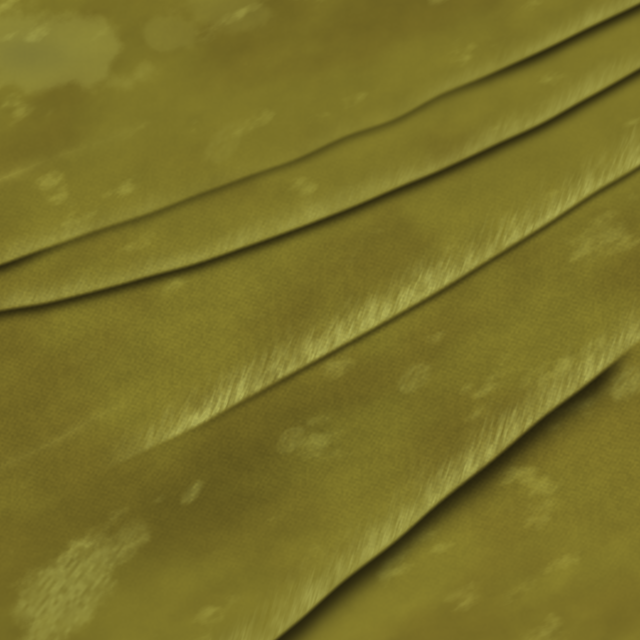
A Shadertoy shader for this texture:

```glsl
// Olive velvet lying in four diagonal folds.
// Each fold is a parabola with a fibrous bright rim above it and a soft shadow below;
// layered value noise adds the crushed pile, scattered sheen and fine weave.

float hash(vec2 p) {
    return fract(sin(dot(p, vec2(127.1, 311.7))) * 43758.5453);
}

float noise(vec2 p) {
    vec2 i = floor(p), f = fract(p);
    f = f * f * (3.0 - 2.0 * f);
    return mix(mix(hash(i), hash(i + vec2(1, 0)), f.x),
               mix(hash(i + vec2(0, 1)), hash(i + vec2(1, 1)), f.x), f.y);
}

float fbm(vec2 p) {
    float sum = 0.0, gain = 0.5;
    for (int i = 0; i < 5; i++) {
        sum += gain * noise(p);
        p = mat2(1.6, 1.2, -1.2, 1.6) * p + 7.3;
        gain *= 0.5;
    }
    return sum;
}

vec2 turn(vec2 p, float a) {
    return vec2(cos(a) * p.x + sin(a) * p.y, cos(a) * p.y - sin(a) * p.x);
}

// Signed distance to y = c.x + c.y x + c.z x^2, positive above the curve
float creaseDistance(vec2 p, vec3 c) {
    float slope = c.y + 2.0 * c.z * p.x;
    float wobble = 0.008 * (noise(vec2(p.x * 13.0, c.x * 40.0)) - 0.5);
    return (p.y - c.x - p.x * (c.y + c.z * p.x) - wobble) / sqrt(1.0 + slope * slope);
}

// rim and shade hold width, strength; grain is the contrast of the fibres
void addFold(inout vec3 col, vec2 p, vec3 curve, vec2 rim, vec2 shade, float grain) {
    float d = creaseDistance(p, curve);
    float fibre = noise(vec2(p.x * 150.0 - d * 70.0, d * 55.0 + p.x * 20.0));
    fibre = 0.6 * fibre + 0.4 * noise(vec2(p.x * 270.0 - d * 120.0, d * 110.0));
    float clump = fbm(vec2(p.x * 17.0, d * 22.0 + curve.x * 30.0));
    float reach = rim.x * (0.55 + 0.5 * clump + 0.5 * grain * fibre);
    float above = max(d, 0.0) / reach;
    float glow = smoothstep(-0.001, 0.009, d) * exp(-above * above);
    glow *= mix(0.75, 0.2 + 1.2 * fibre, grain) * (0.45 + 1.1 * clump);
    col = mix(col, vec3(0.68, 0.67, 0.34), clamp(glow * rim.y, 0.0, 0.9));
    float below = min(d, 0.0) / shade.x;
    float dark = smoothstep(0.005, -0.003, d) * exp(-below * below);
    col = mix(col, vec3(0.12, 0.105, 0.04), clamp(dark * shade.y, 0.0, 0.92));
}

void mainImage(out vec4 fragColor, in vec2 fragCoord) {
    vec2 p = fragCoord / iResolution.xy;
    vec2 along = turn(p, 0.5);
    float focus = smoothstep(0.0, 0.3, p.y) * smoothstep(0.85, 0.5, p.y);

    // Broad tone of the pile
    float tone = fbm(along * vec2(5.0, 9.0) + 3.0);
    float mottle = fbm(along * vec2(22.0, 30.0));
    vec3 col = mix(vec3(0.445, 0.4, 0.14), vec3(0.49, 0.455, 0.16),
                   smoothstep(0.25, 0.65, tone));
    col *= 0.94 + 0.12 * mottle;

    // Dim hollows beneath the third fold and brighter cloth at lower right
    vec2 hollow = turn(p - vec2(0.36, 0.25), 0.5) / vec2(0.3, 0.07);
    col *= 1.0 - 0.12 * exp(-dot(hollow, hollow));
    float under = creaseDistance(p, vec3(-0.353, 0.82, 0.0));
    col *= 1.0 + 0.05 * smoothstep(0.0, -0.08, under);

    // Crushed sheen: centre, size, strength
    vec4 sheen[10] = vec4[10](
        vec4(0.08, 0.925, 0.105, 0.85), vec4(0.26, 0.945, 0.045, 0.4),
        vec4(0.37, 0.985, 0.055, 0.4), vec4(0.10, 0.07, 0.085, 1.0),
        vec4(0.19, 0.145, 0.04, 0.5), vec4(0.30, 0.23, 0.022, 0.7),
        vec4(0.457, 0.315, 0.024, 0.6), vec4(0.645, 0.405, 0.026, 0.6),
        vec4(0.98, 0.395, 0.032, 0.8), vec4(0.35, 0.775, 0.03, 0.3));
    float fibres = noise(turn(p, 0.9) * vec2(90.0, 190.0));
    for (int i = 0; i < 10; i++) {
        vec4 s = sheen[i];
        float tilt = s.y > 0.8 ? -0.1 : 0.75;
        vec2 q = turn(p - s.xy, tilt) / (s.z * vec2(1.2, 0.62));
        float body = exp(-dot(q, q)) + 0.9 * (mottle - 0.5);
        float mask = smoothstep(0.22, 0.6, body) * exp(-0.25 * dot(q, q));
        mask *= mix(0.8, 0.35 + 0.8 * fibres, s.y > 0.8 ? 0.0 : 1.0);
        col = mix(col, vec3(0.62, 0.61, 0.29), 0.65 * s.w * mask);
    }
    vec2 dull = (p - vec2(0.045, 0.915)) / vec2(0.06, 0.03);
    col = mix(col, vec3(0.47, 0.45, 0.21), 0.6 * exp(-dot(dull, dull)));

    // Faint pressed lines at left and stray glints
    float crease = abs(creaseDistance(p, vec3(0.718, 0.39, 0.0)));
    float line = exp(-crease * 110.0) * smoothstep(0.28, 0.15, p.x);
    crease = abs(creaseDistance(p, vec3(0.27, 0.5, 0.0)));
    line += exp(-crease * 130.0) * smoothstep(0.24, 0.1, p.x);
    float glint = smoothstep(0.62, 0.85, fbm(along * vec2(12.0, 25.0) + 19.0));
    col += vec3(0.09, 0.1, 0.065) * (line * mottle + glint);

    // Folds from back to front
    float ends = smoothstep(0.32, 0.12, p.x) + smoothstep(0.55, 0.8, p.x);
    float tips = smoothstep(0.13, 0.0, p.x) + smoothstep(0.68, 0.85, p.x);
    addFold(col, p, vec3(0.586, 0.32, 0.087), vec2(0.024, 0.15 + 0.4 * ends),
            vec2(0.010 + 0.003 * tips, 0.4 + 0.45 * tips), 0.35);
    addFold(col, p, vec3(0.511, 0.198, 0.182), vec2(0.027, 0.58),
            vec2(0.012, 0.82), 0.4);
    float start = smoothstep(0.14, 0.28, p.x);
    addFold(col, p, vec3(0.185, 0.453, 0.102), vec2(0.033, 0.95 * start),
            vec2(0.007, 0.6 * start * smoothstep(0.2, 0.55, p.x)), 0.85);
    addFold(col, p, vec3(-0.353, 0.82, 0.0), vec2(0.036, 0.8),
            vec2(0.025, 0.88 * smoothstep(1.0, 0.93, p.x)), 0.8);

    // Fine diagonal weave and pile grain, clearest across the middle
    vec2 w = turn(p, 0.35) * vec2(620.0, 800.0);
    float weave = sin(w.x + 2.0 * mottle) * sin(w.y);
    float grain = noise(p * 260.0) - 0.5;
    col *= 1.0 + focus * (0.022 * weave + 0.07 * grain) + 0.015 * grain;

    fragColor = vec4(clamp(col, 0.0, 1.0), 1.0);
}
```
